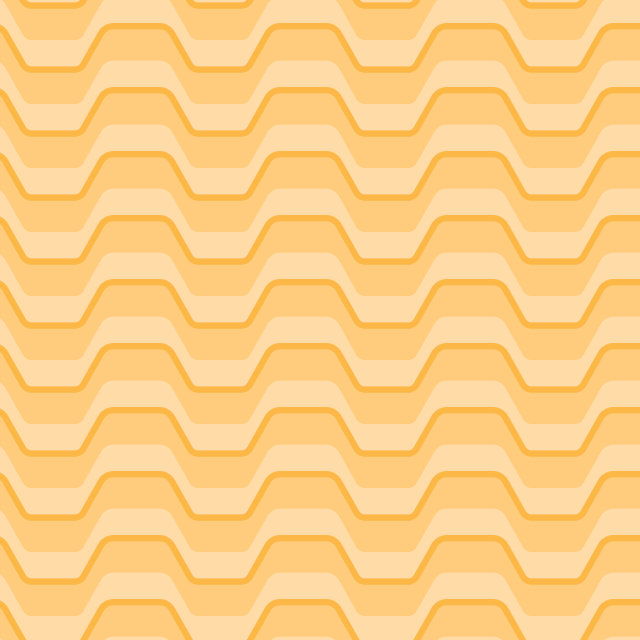
A WebGL 1 fragment shader for this pattern:

```glsl
precision highp float;

// Stacked flat-topped waves: each band hangs below an outlined wavy edge.
// The edge is a signed distance to flats and a ramp joined by circular arcs,
// mirrored about each crest and repeated down the canvas.

uniform vec2 u_resolution;

// Lengths are fractions of the canvas height.
const vec2  PERIOD        = vec2(0.2604, 0.1);
const vec2  ORIGIN        = vec2(0.2133, 0.0913); // crest centre x, trough y
const float WAVE_HEIGHT   = 0.0678;
const float CREST_FLAT    = 0.0358;               // half length of the flat top
const float CREST_RADIUS  = 0.0228;
const float TROUGH_RADIUS = 0.0156;
const float RAMP_ANGLE    = 1.055;                // radians below horizontal
const float BAND_DEPTH    = 0.0539;
const float LINE_WIDTH    = 0.0099;

const vec3 LIGHT_COLOR = vec3(1.00, 0.86, 0.66);
const vec3 BAND_COLOR  = vec3(1.00, 0.80, 0.49);
const vec3 LINE_COLOR  = vec3(0.99, 0.72, 0.28);

// Signed distance to one wave: negative below, positive above.
// p.x is the distance from the nearest crest centre, p.y the height over the trough.
float waveDistance(vec2 p) {
  vec2 along  = vec2(cos(RAMP_ANGLE), -sin(RAMP_ANGLE));
  vec2 normal = vec2(sin(RAMP_ANGLE), cos(RAMP_ANGLE));

  // Arc centres, spaced so that the ramp is tangent to both arcs.
  float radii = CREST_RADIUS + TROUGH_RADIUS;
  float rise  = radii - WAVE_HEIGHT;
  float run   = (radii - normal.y * rise) / normal.x;
  vec2 crestCentre  = vec2(CREST_FLAT, WAVE_HEIGHT - CREST_RADIUS);
  vec2 troughCentre = crestCentre + vec2(run, rise);

  vec2 fromCrest  = p - crestCentre;
  vec2 fromTrough = p - troughCentre;
  if (fromCrest.x < 0.0) return p.y - WAVE_HEIGHT;
  if (fromTrough.x > 0.0) return p.y;
  if (dot(fromCrest, along) < 0.0) return length(fromCrest) - CREST_RADIUS;
  if (dot(fromTrough, along) > 0.0) return TROUGH_RADIUS - length(fromTrough);
  return dot(fromCrest, normal) - CREST_RADIUS;
}

// Coverage of the region where the distance is negative.
float coverage(float dist, float pixel) {
  return clamp(0.5 - dist / pixel, 0.0, 1.0);
}

void main() {
  float pixel = 1.0 / u_resolution.y;
  vec2 p = gl_FragCoord.xy * pixel - ORIGIN;

  // Fold into half a wave across and one repeat down.
  p.x = abs(mod(p.x + 0.5 * PERIOD.x, PERIOD.x) - 0.5 * PERIOD.x);
  p.y = mod(p.y, PERIOD.y);

  // The wave of this repeat and the one above can both reach the pixel.
  float band = 0.0;
  float line = 0.0;
  for (int i = 0; i < 2; i++) {
    vec2 q = p - vec2(0.0, float(i) * PERIOD.y);
    float upper = waveDistance(q);
    float lower = waveDistance(q + vec2(0.0, BAND_DEPTH));
    band = max(band, coverage(upper, pixel) * coverage(-lower, pixel));
    line = max(line, coverage(abs(upper) - 0.5 * LINE_WIDTH, pixel));
  }

  vec3 color = mix(LIGHT_COLOR, BAND_COLOR, band);
  color = mix(color, LINE_COLOR, line);
  gl_FragColor = vec4(color, 1.0);
}
```
